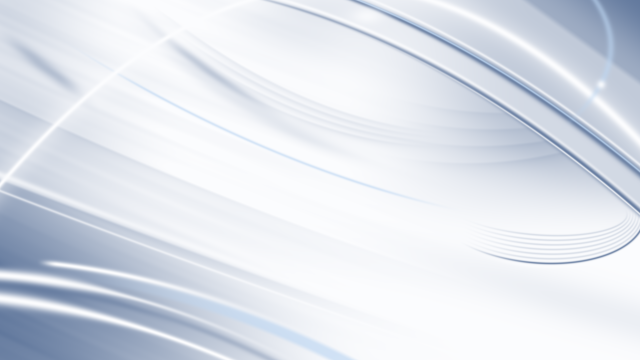
This background is drawn by a WebGL 2 fragment shader. Its source:

```glsl
#version 300 es
precision highp float;
uniform vec2 u_resolution;
out vec4 outColor;

const vec3 WHITE = vec3(0.985, 0.988, 0.995);
const vec3 STEEL = vec3(0.31, 0.41, 0.57);
const vec3 ICE = vec3(0.74, 0.84, 0.95);

float hash(vec2 c) { return fract(sin(dot(c, vec2(41.3, 289.1))) * 4375.5); }

float noise(vec2 p) {
  vec2 i = floor(p), f = fract(p);
  f = f * f * (3.0 - 2.0 * f);
  return mix(mix(hash(i), hash(i + vec2(1, 0)), f.x),
             mix(hash(i + vec2(0, 1)), hash(i + vec2(1, 1)), f.x), f.y);
}

// Signed distance above a parabola: start x, start y, slope, bend
float arc(vec2 p, float x0, float y0, float slope, float bend) {
  float x = p.x - x0, s = slope + 2.0 * bend * x;
  return (p.y - y0 - x * (slope + bend * x)) / sqrt(1.0 + s * s);
}

float stroke(float d, float width) {
  float w = max(width, 0.8 / u_resolution.y);
  return exp(-d * d / (w * w));
}

// Soft shadow with a crisp upper edge
float fold(float d, float width) {
  return smoothstep(0.006, -0.004, d) * exp(min(d, 0.0) / width);
}

float span(float x, float a, float b, float soft) {
  return smoothstep(a - soft, a + soft, x) * smoothstep(b + soft, b - soft, x);
}

void main() {
  vec2 p = gl_FragCoord.xy / u_resolution.y;
  float ringA = arc(p, 1.319, 0.75, -0.604, -0.297);
  float ringB = arc(p, 1.343, 0.826, -0.585, -0.28);
  float ringC = arc(p, 1.505, 0.843, -0.696, -0.62);
  float flow = p.y + 0.47 * p.x - 0.06 * p.x * p.x;

  // Broad tones
  float low = p.y + 0.385 * p.x;
  float shade = 0.9 * smoothstep(0.64, 0.24, low) * smoothstep(1.05, -0.1, p.x);
  shade += 0.22 * smoothstep(0.55, 0.0, p.x) * stroke(p.y - 0.64, 0.2);
  shade += 0.2 * smoothstep(0.35, 0.0, length(p - vec2(0.0, 1.0)));
  shade += 0.13 * stroke(length((p - vec2(0.88, 0.98)) * vec2(1.0, 1.6)), 0.22);
  shade += 0.09 * stroke(arc(p, 1.5, 0.19, -0.3, 0.0), 0.06) * smoothstep(0.9, 1.6, p.x);

  // Grey bowl, glass bands and dark corner
  float bowl = smoothstep(0.01, -0.01, ringA) * smoothstep(0.92, 1.55, p.x);
  shade += bowl * smoothstep(0.31, 0.62, p.y) * (0.27 + 0.12 * stroke(ringA, 0.12));
  shade += 0.24 * smoothstep(-0.005, 0.005, ringA) * smoothstep(0.9, 1.5, p.x);
  shade += 0.1 * smoothstep(0.0, 0.02, ringB) * smoothstep(1.0, 1.4, p.x);
  float wedge = arc(p, 1.458, 1.0, -0.72, 0.0);
  shade += smoothstep(-0.01, 0.01, wedge) * (0.2 + 0.35 * smoothstep(0.0, 0.2, wedge));

  // Flowing silk streaks
  float silk = noise(vec2(p.x * 1.5, flow * 24.0)) + 0.5 * noise(vec2(p.x * 2.0 + 7.0, flow * 65.0));
  float silkArea = smoothstep(0.02, -0.06, ringA) * smoothstep(1.5, 0.2, p.x);
  shade += (silk - 0.7) * 0.085 * silkArea;

  // Draped folds
  shade += 0.16 * fold(arc(p, 0.0, 0.722, -0.47, 0.06), 0.05) * smoothstep(1.5, 0.0, p.x);
  shade += 0.22 * fold(arc(p, 0.0, 0.5, -0.385, 0.02), 0.035) * smoothstep(1.3, 0.0, p.x);
  shade += 0.27 * stroke(arc(p, 0.0, 0.905, -0.72, -0.1), 0.018) * span(p.x, 0.05, 0.22, 0.06);
  float drape = arc(p, 0.625, 0.773, -0.657, 0.47);
  shade += 0.32 * stroke(drape, 0.013) * span(p.x, 0.46, 0.7, 0.12);
  shade += 0.12 * stroke(drape + 0.025, 0.02) * span(p.x, 0.45, 0.95, 0.15);
  for (int i = 0; i < 4; i++) {
    float k = float(i);
    float d = arc(p, 0.694, 0.803 - 0.024 * k, -0.56 + 0.02 * k, 0.45);
    shade += 0.13 * fold(d, 0.012) * span(p.x, 0.5 + 0.08 * k, 1.1, 0.16);
    float rib = arc(p, 1.4, 0.685 - 0.045 * k, 0.03 * k, 0.45);
    shade += bowl * 0.1 * fold(rib, 0.02) * span(p.x, 1.1, 1.45 + 0.06 * k, 0.15);
  }
  vec3 color = mix(WHITE, STEEL, clamp(shade, 0.0, 1.0));

  // Thin ice lines and white creases
  float ice = arc(p, 0.593, 0.655, -0.478, 0.187);
  color = mix(color, ICE, 0.6 * stroke(ice, 0.004) * span(p.x, 0.3, 1.15, 0.15));
  color = mix(color, WHITE, 0.7 * stroke(arc(p, 0.0, 0.515, -0.385, 0.02), 0.01));
  color = mix(color, WHITE, 0.6 * stroke(arc(p, 0.0, 0.47, -0.385, 0.02), 0.004));

  // Curled rim at the right
  for (int i = 0; i < 7; i++) {
    float k = float(i);
    vec2 radius = vec2(0.265 + 0.008 * k, 0.085 + 0.013 * k);
    vec2 q = p - vec2(1.485, 0.425);
    q.y += 0.08 * q.x;
    vec2 e = q / radius;
    float d = (length(e) - 1.0) * length(e) / max(length(e / radius), 0.01);
    float reach = smoothstep(0.02, -0.04, q.y) * smoothstep(1.27, 1.5, p.x);
    color = mix(color, WHITE, 0.85 * reach * stroke(d, 0.006));
    color = mix(color, STEEL, (i == 6 ? 0.75 : 0.18) * reach * stroke(d + 0.008, 0.003));
  }

  // Glass rings: dark cores between bright edges
  float grow = smoothstep(0.7, 1.7, p.x);
  color = mix(color, WHITE, 0.8 * stroke(ringA - 0.012, 0.005));
  color = mix(color, STEEL, (0.4 + 0.45 * grow) * stroke(ringA, 0.004 + 0.005 * grow));
  color = mix(color, WHITE, 0.8 * grow * stroke(ringA + 0.004, 0.003));
  color = mix(color, STEEL, 0.8 * stroke(ringB, 0.005 + 0.006 * grow));
  color = mix(color, ICE, 0.75 * stroke(ringB - 0.004, 0.003));
  color = mix(color, WHITE, 0.7 * stroke(ringB - 0.018, 0.004));
  color = mix(color, WHITE, 0.35 * stroke(ringC, 0.04));
  color = mix(color, WHITE, stroke(ringC, 0.007 + 0.006 * grow));
  float halo = p.x - 1.697 + 2.6 * (p.y - 0.87) * (p.y - 0.87);
  color = mix(color, ICE, 0.55 * stroke(halo, 0.01) * smoothstep(0.62, 0.78, p.y));
  color = mix(color, WHITE, 0.9 * stroke(length(p - vec2(1.67, 0.765)), 0.012));
  color = mix(color, WHITE, 0.8 * stroke(length((p - vec2(1.02, 0.955)) * vec2(0.5, 1.0)), 0.022));

  // Bright tubes at the lower left
  float tubeD = arc(p, 0.0, 0.236, -0.075, -0.267);
  float tubeE = arc(p, 0.0, 0.171, -0.116, -0.24);
  float tubeF = arc(p, 0.111, 0.271, -0.0946, -0.24);
  float start = smoothstep(0.1, 0.16, p.x);
  color = mix(color, ICE, 0.65 * start * span(tubeF, -0.035, -0.004, 0.008) * smoothstep(0.1, 0.8, p.x));
  color = mix(color, WHITE, start * stroke(tubeF, 0.008) * smoothstep(1.0, 0.3, p.x));
  color = mix(color, WHITE, stroke(tubeD, mix(0.017, 0.006, smoothstep(0.1, 0.4, p.x))) * smoothstep(1.0, 0.1, p.x));
  color = mix(color, STEEL, 0.3 * stroke(tubeD + 0.025, 0.01));
  color = mix(color, WHITE, stroke(tubeE, mix(0.019, 0.007, smoothstep(0.0, 0.5, p.x))));
  outColor = vec4(color, 1.0);
}
```
